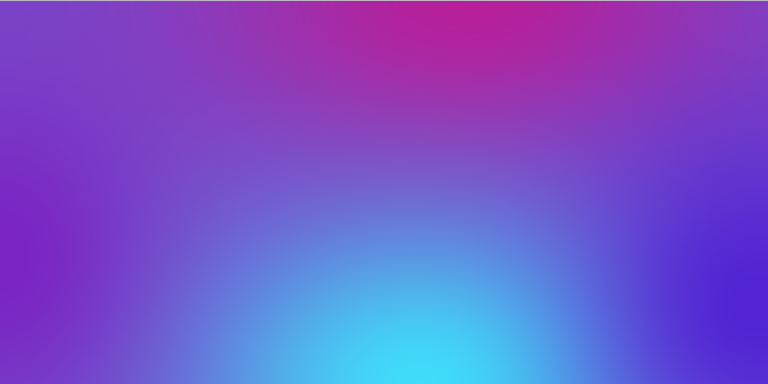
Give the GLSL for this background, as a Shadertoy shader.

```glsl
// Soft mesh gradient: pink glow above, cyan glow below, violet glows at the sides.

// Colours
const vec3 BASE_PURPLE = vec3(0.47, 0.28, 0.79);
const vec3 PINK        = vec3(0.72, 0.12, 0.60);
const vec3 CYAN        = vec3(0.25, 0.87, 0.98);
const vec3 LEFT_VIOLET = vec3(0.48, 0.14, 0.76);
const vec3 RIGHT_BLUE  = vec3(0.32, 0.14, 0.83);
const vec3 RIM_GREY    = vec3(0.75, 0.72, 0.78);

// Glow centres and radii, in canvas heights on a 2:1 canvas
const vec2 PINK_CENTER  = vec2(1.22, 1.00);
const vec2 PINK_RADIUS  = vec2(0.65, 0.38);
const vec2 CYAN_CENTER  = vec2(1.12, 0.00);
const vec2 CYAN_RADIUS  = vec2(0.62, 0.42);
const vec2 LEFT_CENTER  = vec2(0.00, 0.33);
const vec2 LEFT_RADIUS  = vec2(0.36, 0.42);
const vec2 RIGHT_CENTER = vec2(1.97, 0.21);
const vec2 RIGHT_RADIUS = vec2(0.42, 0.45);

const float CANVAS_ASPECT = 2.0;
const float RIM_HEIGHT = 0.0026;

// Elliptical Gaussian falloff, 1 at the centre
float glow(vec2 p, vec2 center, vec2 radius) {
    vec2 d = (p - center) / radius;
    return exp(-dot(d, d));
}

void mainImage(out vec4 fragColor, in vec2 fragCoord) {
    vec2 p = fragCoord / iResolution.xy * vec2(CANVAS_ASPECT, 1.0);

    // Blend the glows over the base
    vec3 color = BASE_PURPLE;
    color = mix(color, PINK, glow(p, PINK_CENTER, PINK_RADIUS));
    color = mix(color, CYAN, glow(p, CYAN_CENTER, CYAN_RADIUS));
    color = mix(color, LEFT_VIOLET, glow(p, LEFT_CENTER, LEFT_RADIUS));
    color = mix(color, RIGHT_BLUE, glow(p, RIGHT_CENTER, RIGHT_RADIUS));

    // Thin pale rim along the top, covered in proportion to the pixel
    float pixel = 1.0 / iResolution.y;
    float rim = clamp((p.y + 0.5 * pixel - (1.0 - RIM_HEIGHT)) / pixel, 0.0, 1.0);
    color = mix(color, RIM_GREY, rim);

    fragColor = vec4(color, 1.0);
}
```
